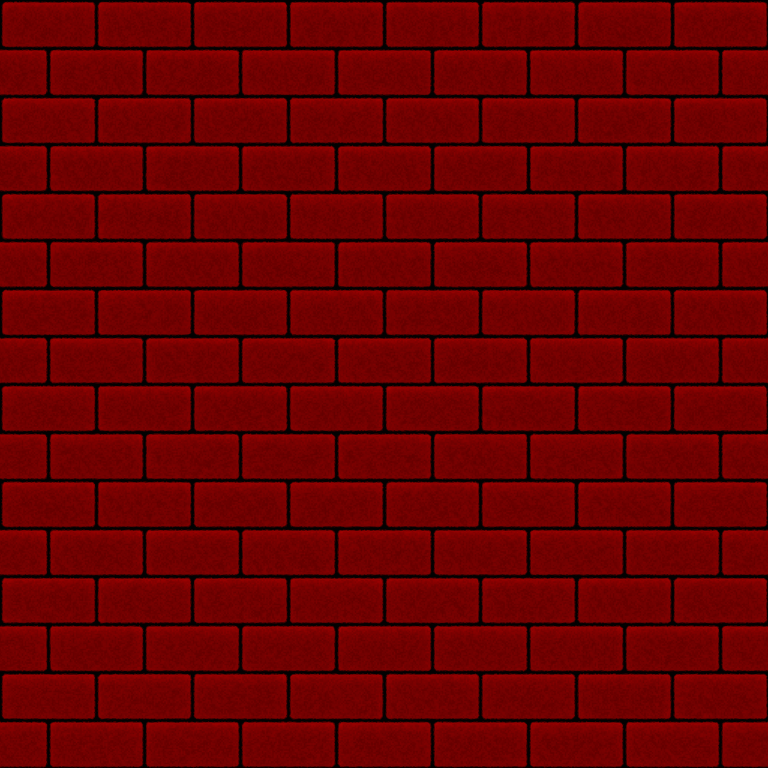
Give the GLSL for this texture, as a Shadertoy shader.

```glsl
// Dark red brick wall in running bond with black joints, soft bevels and fine grain.

const float COLUMNS = 8.0;
const float ROWS = 16.0;
const float JOINT_HALF_WIDTH = 0.036;  // in row heights
const float CORNER_RADIUS = 0.075;
const vec2 WALL_SHIFT = vec2(0.0007, -0.0007);

const vec3 JOINT_COLOR = vec3(0.008, 0.006, 0.006);
const vec3 BRICK_COLOR = vec3(0.437, 0.002, 0.002);

float hash(vec2 p) {
    return fract(sin(dot(p, vec2(12.9898, 78.233))) * 43758.5453);
}

// Value noise on a lattice that wraps after 'period' cells
float wrappedNoise(vec2 uv, float period) {
    vec2 p = uv * period;
    vec2 cell = floor(p);
    vec2 f = fract(p);
    f = f * f * (3.0 - 2.0 * f);
    vec2 a = mod(cell, period);
    vec2 b = mod(cell + 1.0, period);
    float low = mix(hash(a), hash(vec2(b.x, a.y)), f.x);
    float high = mix(hash(vec2(a.x, b.y)), hash(b), f.x);
    return mix(low, high, f.y);
}

float roundedBox(vec2 p, vec2 halfSize, float radius) {
    vec2 d = abs(p) - halfSize + radius;
    return length(max(d, 0.0)) + min(max(d.x, d.y), 0.0) - radius;
}

// Position from the brick centre, in row heights
vec2 brickPosition(vec2 uv, float aspect) {
    float row = floor(uv.y * ROWS);
    float stagger = 0.5 * mod(row + 1.0, 2.0);
    vec2 local = fract(vec2(uv.x * COLUMNS + stagger, uv.y * ROWS)) - 0.5;
    return local * vec2(aspect, 1.0);
}

// Light on the rounded rim, strongest along the top
float rimLight(vec2 p, vec2 halfSize) {
    float top = exp(-max(halfSize.y - p.y, 0.0) / 0.11);
    float bottom = exp(-max(halfSize.y + p.y, 0.0) / 0.08);
    float side = exp(-max(halfSize.x - abs(p.x), 0.0) / 0.09);
    return 0.17 * top + 0.04 * bottom + 0.07 * side;
}

void mainImage(out vec4 fragColor, in vec2 fragCoord) {
    vec2 uv = fragCoord / iResolution.xy;
    float aspect = ROWS / COLUMNS;
    vec2 p = brickPosition(uv - WALL_SHIFT, aspect);
    vec2 halfSize = 0.5 * vec2(aspect, 1.0) - JOINT_HALF_WIDTH;

    // Grain, with a softer mottling below it
    float grain = wrappedNoise(uv, 512.0) - 0.5;
    float mottle = wrappedNoise(uv, 160.0) - 0.5;

    // Brick face
    float light = rimLight(p, halfSize) + 0.085 * grain + 0.035 * mottle;
    vec3 brick = BRICK_COLOR + light * vec3(1.0, 0.02, 0.02);

    // Slightly ragged, smoothed brick outline
    float edge = roundedBox(p, halfSize, CORNER_RADIUS) + 0.022 * grain;
    float softness = max(0.026, 0.75 * ROWS / iResolution.y);
    float coverage = 1.0 - smoothstep(-softness, softness, edge);

    vec3 joint = JOINT_COLOR + vec3(0.02, 0.01, 0.01) * max(grain, 0.0);
    fragColor = vec4(mix(joint, brick, coverage), 1.0);
}
```
